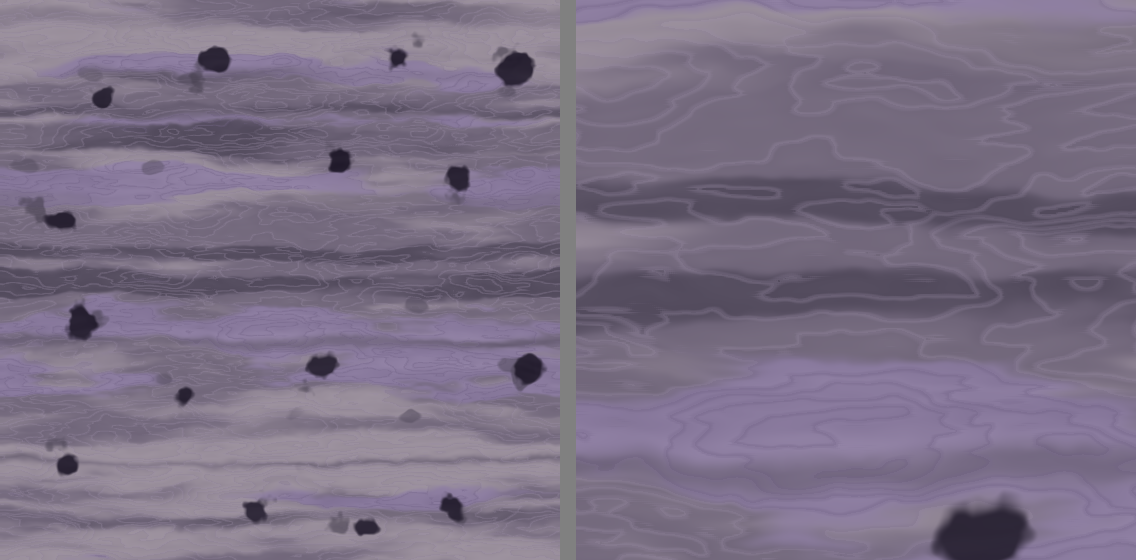
Left, the full canvas; right, a detail of the centre.
A Shadertoy shader for this texture:

```glsl
// Weathered mauve strata: wavy dark seams and lilac beds run across the canvas,
// overlaid with thin contour lines and scattered sooty blots.
// All noise lives on wrapping integer lattices, so the square tiles seamlessly.

#define WAVE_HEIGHT 0.030
#define SEAM_WANDER 0.035
#define SEAM_SOFTNESS 0.009
#define CONTOUR_LEVELS 13.0
#define LINE_WIDTH 0.0021
#define LINE_OPACITY 0.30
#define BLOT_GRID 4.0
#define BLOT_RADIUS 0.022
#define SMUDGE_GRID 5.0
#define SMUDGE_RADIUS 0.019

const vec3 STONE = vec3(0.525, 0.482, 0.550);
const vec3 PALE  = vec3(0.605, 0.563, 0.612);
const vec3 LILAC = vec3(0.548, 0.485, 0.635);
const vec3 SLATE = vec3(0.430, 0.390, 0.470);
const vec3 SHALE = vec3(0.320, 0.290, 0.360);
const vec3 SOOT  = vec3(0.145, 0.120, 0.185);

// Each bed: centre height, half thickness, strength
const int SEAM_COUNT = 11;
const vec3 SEAMS[SEAM_COUNT] = vec3[SEAM_COUNT](
    vec3(0.97, 0.018, 0.30), vec3(0.865, 0.012, 0.40), vec3(0.805, 0.012, 0.80),
    vec3(0.745, 0.030, 0.78), vec3(0.63, 0.022, 0.38), vec3(0.55, 0.014, 0.98),
    vec3(0.49, 0.020, 1.00), vec3(0.39, 0.010, 0.35), vec3(0.235, 0.016, 0.55),
    vec3(0.17, 0.007, 0.50), vec3(0.07, 0.011, 0.60));
const int LILAC_COUNT = 5;
const vec3 LILAC_BEDS[LILAC_COUNT] = vec3[LILAC_COUNT](
    vec3(0.38, 0.095, 1.0), vec3(0.675, 0.035, 0.9), vec3(0.87, 0.032, 0.8),
    vec3(0.785, 0.014, 0.8), vec3(0.11, 0.014, 0.5));

float hash(vec2 cell, float seed) {
    uvec3 h = uvec3(ivec3(vec3(cell, seed))) * uvec3(1597u, 51749u, 3571u);
    uint n = (h.x ^ h.y ^ h.z) * 747796405u + 289133u;
    n = ((n >> ((n >> 28u) + 4u)) ^ n) * 277803737u;
    n = (n >> 22u) ^ n;
    return float(n >> 8u) / 16777216.0;
}

float wrapNoise(vec2 uv, vec2 cells, float seed) {
    vec2 p = uv * cells, i = floor(p), f = p - i;
    f = f * f * f * (f * (f * 6.0 - 15.0) + 10.0);
    vec2 a = mod(i, cells), b = mod(i + 1.0, cells);
    return mix(mix(hash(a, seed), hash(vec2(b.x, a.y), seed), f.x),
               mix(hash(vec2(a.x, b.y), seed), hash(b, seed), f.x), f.y);
}

float fbm(vec2 uv, vec2 cells, int octaves, float seed) {
    float sum = 0.0, amp = 0.5, total = 0.0;
    for (int i = 0; i < octaves; i++) {
        sum += amp * wrapNoise(uv, cells, seed + float(i));
        total += amp;
        amp *= 0.55;
        cells *= 2.0;
    }
    return sum / total;
}

// Coverage of one wandering horizontal bed
float bed(vec2 uv, vec3 shape, float softness, float seed) {
    vec2 along = vec2(uv.x, shape.x);
    float wander = (fbm(along, vec2(3.0, 1.0), 4, seed) - 0.5) * SEAM_WANDER;
    float swell = wrapNoise(along, vec2(4.0, 1.0), seed + 7.0);
    float presence = clamp(shape.z + (wrapNoise(along, vec2(3.0, 1.0), seed + 9.0) - 0.5) * 0.7, 0.0, 1.0);
    float dist = abs(fract(uv.y - shape.x + wander + 0.5) - 0.5);
    float halfThick = shape.y * (0.7 + 0.6 * swell);
    return presence * (1.0 - smoothstep(-softness, softness, dist - halfThick));
}

// Ragged blots on a jittered wrapping grid; x: core, y: fainter debris beside it
vec2 blots(vec2 uv, float grid, float radius, float squash, float seed) {
    vec2 home = floor(uv * grid), cover = vec2(0.0);
    float ragged = fbm(uv, vec2(28.0), 3, seed + 20.0) - 0.5;
    for (int y = -1; y <= 1; y++)
    for (int x = -1; x <= 1; x++) {
        vec2 cell = home + vec2(x, y), id = mod(cell, grid);
        vec2 jitter = vec2(hash(id, seed), hash(id, seed + 1.0));
        vec2 d = (uv - (cell + 0.15 + 0.7 * jitter) / grid) * vec2(1.0, squash);
        float size = radius * (0.72 + 0.5 * hash(id, seed + 2.0));
        float present = step(hash(id, seed + 3.0), 0.88);
        float core = length(d) + ragged * 0.030 - size;
        vec2 side = (vec2(hash(id, seed + 4.0), hash(id, seed + 5.0)) - 0.5) * 3.6 * size;
        float debris = length(d - side) + ragged * 0.075 - size * 0.55;
        cover = max(cover, present * (1.0 - smoothstep(vec2(-0.005, -0.010), vec2(0.004, 0.007), vec2(core, debris))));
    }
    return cover;
}

void mainImage(out vec4 fragColor, in vec2 fragCoord) {
    vec2 uv = fragCoord / iResolution.xy;

    // Rolling and jagged distortion of the layers
    float roll = fbm(uv, vec2(3.0, 6.0), 3, 11.0) - 0.5;
    float jag = fbm(uv, vec2(12.0, 20.0), 4, 31.0) - 0.5;
    vec2 bent = uv + vec2(jag * 0.03, (roll + jag * 0.7) * WAVE_HEIGHT);

    // Pale and grey streaks of the ground
    float strata = fbm(bent, vec2(2.0, 12.0), 4, 51.0);
    float grain = fbm(bent, vec2(5.0, 38.0), 3, 71.0);
    float contour = fbm(bent, vec2(4.0, 17.0), 4, 91.0);
    vec3 color = mix(STONE, PALE, smoothstep(0.40, 0.66, strata + (grain - 0.5) * 0.3));
    color = mix(color, SLATE, 0.75 * smoothstep(0.53, 0.36, strata + (grain - 0.5) * 0.4));

    // Lilac beds broken into ragged patches
    float lilac = 0.0;
    for (int i = 0; i < LILAC_COUNT; i++)
        lilac = max(lilac, bed(bent, LILAC_BEDS[i], 0.022, 200.0 + 20.0 * float(i)));
    lilac = smoothstep(0.36, 0.52, lilac * 0.6 + (contour - 0.5) * 1.2);
    color = mix(color, LILAC + (grain - 0.5) * 0.05, lilac * 0.85);

    // Dark seams with finer streaks inside
    float seam = 0.0;
    for (int i = 0; i < SEAM_COUNT; i++)
        seam = max(seam, bed(bent, SEAMS[i], SEAM_SOFTNESS, 400.0 + 20.0 * float(i)));
    float depth = smoothstep(0.35, 1.0, seam + (grain - 0.5) * 0.9);
    color = mix(color, mix(SLATE, SHALE, depth), smoothstep(0.0, 0.75, seam) * 0.92);

    // Thin contour lines, even in width
    float level = contour * CONTOUR_LEVELS;
    float slope = max(fwidth(level) * iResolution.y, 1.0);
    float line = 1.0 - smoothstep(0.0004, LINE_WIDTH, abs(fract(level) - 0.5) / slope);
    vec3 lineColor = mix(mix(PALE, LILAC, 0.5), SLATE + vec3(0.02, 0.0, 0.06), lilac);
    color = mix(color, lineColor, line * LINE_OPACITY);
    color += (fract(level + 0.5) - 0.5) * 0.022;

    // Faint smudges, then sooty blots
    float smudge = blots(uv, SMUDGE_GRID, SMUDGE_RADIUS, 1.7, 700.0).x;
    color = mix(color, SHALE, smudge * 0.55 * smoothstep(0.4, 0.75, wrapNoise(uv, vec2(5.0), 760.0)));
    vec2 blot = blots(uv, BLOT_GRID, BLOT_RADIUS, 1.0, 800.0);
    color = mix(color, SHALE * 0.85, blot.y * 0.6);
    color = mix(color, SOOT + (grain - 0.5) * 0.08, blot.x * 0.95);

    fragColor = vec4(color, 1.0);
}
```
